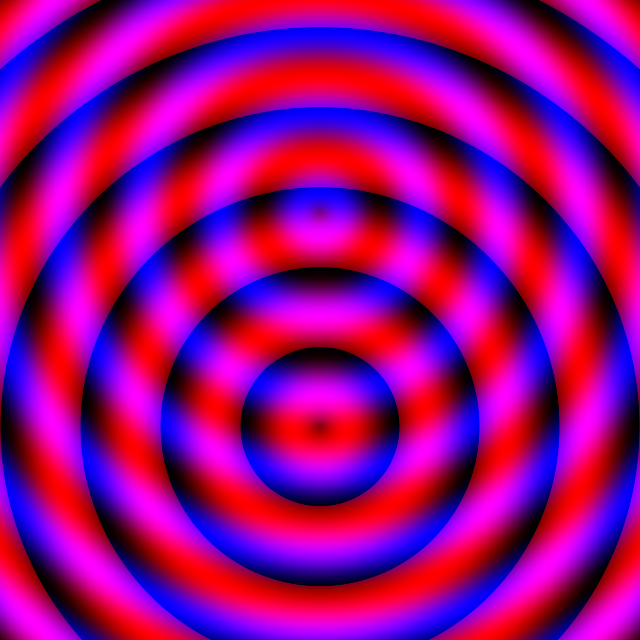
Write a WebGL 2 fragment shader that draws this background.

```glsl
#version 300 es
precision highp float;
// Two sets of concentric rings overlap around two centres on the middle axis.
// The lower set drives red with a wave cut short each period, giving crisp
// edges; the upper set drives blue with a full, continuous sine wave.
uniform vec2 u_resolution;
out vec4 outColor;

const float TAU = 6.2831853;
const float RINGS_PER_UNIT = 8.0;
const float CUT_FRACTION = 0.75; // part of a sine cycle used by the cut wave

// Sine wave remapped to 0..1, with its phase counted in cycles.
float wave(float cycles) {
    return 0.5 + 0.5 * sin(TAU * cycles);
}

// Wave restarted at every whole ring; the jump is blended over edgeWidth.
float cutWave(float rings, float fraction, float edgeWidth) {
    float phase = fract(rings);
    float jump = smoothstep(1.0 - edgeWidth, 1.0, phase);
    return mix(wave(phase * fraction), wave(0.0), jump);
}

// Number of rings between a point and a centre.
float ringCount(vec2 point, vec2 center, float density) {
    return distance(point, center) * density;
}

void main() {
    // Square canvas units, centred horizontally and vertically.
    float side = min(u_resolution.x, u_resolution.y);
    vec2 point = (gl_FragCoord.xy - 0.5 * u_resolution) / side;
    vec2 offset = vec2(0.0, 1.0 / 6.0);

    // Lower rings in red, upper rings in blue.
    float lowerRings = ringCount(point, -offset, RINGS_PER_UNIT);
    float upperRings = ringCount(point, offset, RINGS_PER_UNIT);
    float red = cutWave(lowerRings, CUT_FRACTION, RINGS_PER_UNIT / side);
    float blue = wave(upperRings);

    outColor = vec4(red, 0.0, blue, 1.0);
}
```
